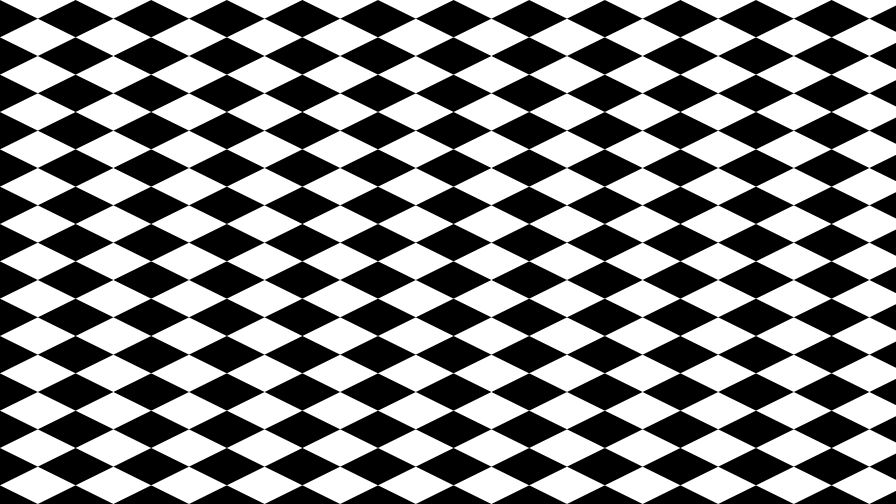
Reproduce this pattern procedurally as a Shadertoy shader.

```glsl
// Harlequin checker: wide black diamonds on white, touching tip to tip.
// Folding each repeat about its middle turns the slanted edges into one
// linear distance, which is smoothed over a single pixel.

const vec3 BLACK = vec3(0.0);
const vec3 WHITE = vec3(1.0);
const float ROWS = 13.5;            // diamonds down the canvas
const float DIAMOND_WIDTH = 0.15;   // in canvas heights

// Signed distance to the diamond edges: positive inside a black diamond.
float diamondDistance(vec2 point, vec2 size) {
    vec2 fold = abs(fract(point / size) - 0.5);
    return (fold.x - fold.y) / length(1.0 / size);
}

// Share of a pixel that lies on the positive side of an edge.
float coverage(float signedDistance, float pixel) {
    return clamp(0.5 + signedDistance / pixel, 0.0, 1.0);
}

void mainImage(out vec4 fragColor, in vec2 fragCoord) {
    // Canvas-height units, measured from the upper left corner.
    float pixel = 1.0 / iResolution.y;
    vec2 point = vec2(fragCoord.x, iResolution.y - fragCoord.y) * pixel;

    vec2 size = vec2(DIAMOND_WIDTH, 1.0 / ROWS);
    float ink = coverage(diamondDistance(point, size), pixel);
    fragColor = vec4(mix(WHITE, BLACK, ink), 1.0);
}
```
